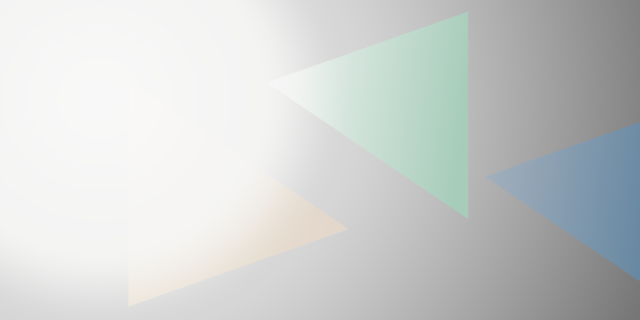
Reproduce this background procedurally as a WebGL 2 fragment shader.

```glsl
#version 300 es
precision highp float;
// Three tinted, slanted triangles over a grey field that darkens to the right,
// washed out by a soft white glow at the upper left.
// Lengths are in canvas heights; each triangle is a distance to three edges.

#define GLOW_CENTER vec2(0.3125, 0.693)
#define GLOW_INNER 0.495
#define GLOW_OUTER 0.79
#define GLOW_STRENGTH 0.94
#define GREY_NEAR 0.84
#define GREY_FALL 0.38
#define SLOPE_UP 0.352
#define SLOPE_DOWN 0.677
#define TINT_TILT 0.12

uniform vec2 u_resolution;
out vec4 outColor;

// Signed distance to a triangle with its apex at the origin, opening along +x
float triangleDistance(vec2 q, float width) {
    float upper = (q.y - SLOPE_UP * q.x) / length(vec2(SLOPE_UP, 1.0));
    float lower = (-q.y - SLOPE_DOWN * q.x) / length(vec2(SLOPE_DOWN, 1.0));
    return max(q.x - width, max(upper, lower));
}

// Paints a triangle shaded from apex to base; facing is 1 or -1 (half turn)
vec3 paintTriangle(vec3 color, vec2 p, vec2 apex, float facing, float width,
                   vec3 tipColor, vec3 baseColor) {
    vec2 q = (p - apex) * facing;
    float pixel = 1.0 / u_resolution.y;
    float cover = 1.0 - smoothstep(-0.7 * pixel, 0.7 * pixel, triangleDistance(q, width));
    float along = clamp((q.x - TINT_TILT * q.y) / width, 0.0, 1.0);
    return mix(color, mix(tipColor, baseColor, along), cover);
}

void main() {
    vec2 p = gl_FragCoord.xy / u_resolution.y;
    float radius = length((p - GLOW_CENTER) * vec2(1.0, 1.06));

    // Grey field, darkening away from the glow
    float fall = max(radius - GLOW_OUTER, 0.0) / 1.04;
    vec3 color = vec3(GREY_NEAR - GREY_FALL * pow(fall, 1.15));

    // Cream, green and blue triangles
    color = paintTriangle(color, p, vec2(1.089, 0.284), -1.0, 0.6875,
                          vec3(0.885, 0.84, 0.79), vec3(0.925, 0.89, 0.835));
    color = paintTriangle(color, p, vec2(0.833, 0.742), 1.0, 0.63,
                          vec3(0.96, 0.965, 0.96), vec3(0.655, 0.80, 0.73));
    color = paintTriangle(color, p, vec2(1.516, 0.448), 1.0, 0.66,
                          vec3(0.64, 0.69, 0.74), vec3(0.34, 0.49, 0.605));

    // White glow laid over everything, brightest at its center
    float glow = GLOW_STRENGTH * (1.0 - smoothstep(GLOW_INNER, GLOW_OUTER, radius));
    vec3 glowColor = mix(vec3(0.983, 0.982, 0.980), vec3(0.966, 0.965, 0.962),
                         smoothstep(0.0, GLOW_INNER, radius));
    outColor = vec4(mix(color, glowColor, glow), 1.0);
}
```
